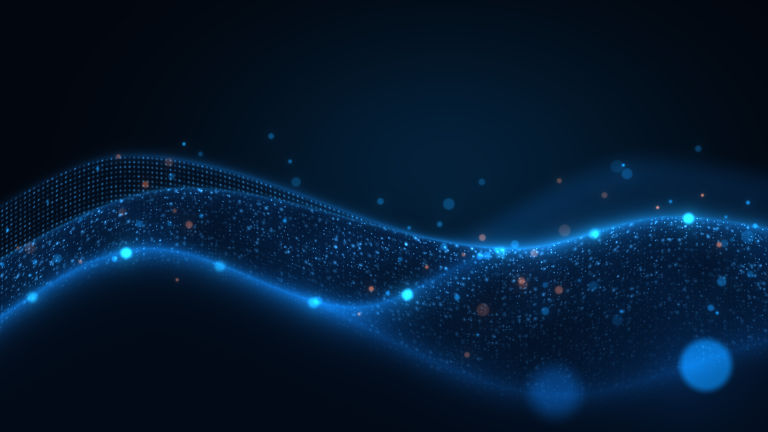
This background is drawn by a Shadertoy shader. Its source:

```glsl
// Glowing particle waves in deep blue: smoothstep ridges bound layered sheets,
// hashed cell grids supply fine sparkles, and loops scatter bokeh lights.
// Distances are in canvas heights, with the origin at the lower left.

vec2 hash22(vec2 p) {
    vec3 q = fract(p.xyx * vec3(.1031, .1030, .0973));
    q += dot(q, q.yzx + 33.33);
    return fract((q.xx + q.yz) * q.zy);
}

float gradientNoise(vec2 p) {
    vec2 i = floor(p), f = p - i, u = f * f * (3. - 2. * f), e = vec2(1, 0);
    float a = dot(hash22(i) * 2. - 1., f);
    float b = dot(hash22(i + e) * 2. - 1., f - e);
    float c = dot(hash22(i + e.yx) * 2. - 1., f - e.yx);
    float d = dot(hash22(i + 1.) * 2. - 1., f - 1.);
    return mix(mix(a, b, u.x), mix(c, d, u.x), u.y);
}

// Ridge heights
float backRidge(float x) {
    return .409 + .232 * smoothstep(-.3, .3, x) - .224 * smoothstep(.3, 1.2, x);
}
float rightSwell(float x) {
    return .075 * smoothstep(1.19, 1.56, x) - .078 * smoothstep(1.56, 2.1, x);
}
float mainRidge(float x) {
    return .247 + .318 * smoothstep(-.4, .428, x)
         - .141 * smoothstep(.428, 1.19, x) + rightSwell(x);
}
float frontRise(float x) { return .104 + .32 * smoothstep(-.35, .347, x); }
float frontRidge(float x) {
    return frontRise(x) - .135 * smoothstep(.347, .822, x)
         + .135 * smoothstep(.822, 1.2, x) + rightSwell(x);
}
float lowerEdge(float x) {
    return frontRise(x) - .339 * smoothstep(.347, 1.3, x) + .14 * smoothstep(1.3, 1.9, x);
}

// One soft random dot per cell
float sparkle(vec2 q, float cells) {
    vec2 id = floor(q * cells), f = fract(q * cells);
    vec2 h = hash22(id + cells), k = hash22(id + 71.3);
    vec2 d = f - .25 - .5 * h;
    return exp(-dot(d, d) * 22.) * pow(k.x, 4.);
}

float disc(vec2 d, float radius, float blur) {
    return 1. - smoothstep(radius - blur, radius + blur, length(d));
}

void mainImage(out vec4 fragColor, in vec2 fragCoord) {
    vec2 p = fragCoord / iResolution.y;
    float x = p.x;
    float mainY = mainRidge(x);
    float mainDepth = mainY - p.y;
    float backDepth = backRidge(x) - p.y;
    float frontDepth = frontRidge(x) - p.y;
    float lowerDepth = lowerEdge(x) - p.y;
    float right = smoothstep(.95, 1.3, x);

    // Night backdrop with a dim central glow
    vec2 g = (p - vec2(1.03, .62)) / vec2(.53, .34);
    vec3 col = vec3(.006, .022, .052) + vec3(.008, .10, .165) * exp(-dot(g, g));

    // Distant blurred swell on the right
    float farDepth = .4 + .22 * smoothstep(.9, 1.5, x) - .05 * smoothstep(1.5, 1.9, x) - p.y;
    col += vec3(.012, .085, .16) * smoothstep(-.05, .04, farDepth) * exp(-max(farDepth, 0.) / .13);

    // Back sheet woven from rows of dots
    float backFade = 1. - smoothstep(.75, 1.2, x);
    float back = smoothstep(-.002, .004, backDepth);
    col = mix(col, vec3(.008, .05, .11), back * .75);
    vec2 weave = vec2(x * 95., backDepth * 92.);
    vec2 dotPos = fract(weave) - .5;
    float twinkle = .25 + .75 * hash22(floor(weave)).x;
    col += vec3(.13, .38, .56) * exp(-dot(dotPos, dotPos) * 18.) * twinkle * back * backFade;
    col += vec3(.03, .17, .30) * exp(-abs(backDepth) / .009) * (.3 + .7 * smoothstep(.1, .5, x));

    // Main sheet: lit near its crest, dark below its lower edge
    float sheet = smoothstep(-.003, .004, mainDepth);
    col = mix(col, vec3(.008, .05, .115), sheet * .95);
    float cloud = .75 + .8 * gradientNoise(p * vec2(7, 11));
    col += vec3(.012, .095, .185) * sheet * exp(-max(mainDepth, 0.) / .14) * cloud;
    float below = smoothstep(-.02, .06, lowerDepth);
    col = mix(col, vec3(.008, .038, .088), below * .9);

    // Fine sparkles that follow the sheet
    float grains = 0.;
    for (float i = 0.; i < 3.; i++)
        grains += sparkle(vec2(x + i * 3.7, mainDepth + 1.), 125. / (1. + .65 * i));
    float cover = sheet * (1. - below) * exp(-max(mainDepth, 0.) / .17);
    col += vec3(.28, .67, .95) * grains * cover * cloud * 1.1;

    // Crest lights
    float crestWidth = mix(.005, .018, right);
    float crest = exp(-abs(mainDepth) / crestWidth);
    float hot = exp(-pow((x - 1.32) / .16, 2.));
    col += vec3(.05, .27, .42) * crest * (.55 + .6 * right * (1. - .35 * smoothstep(1.4, 1.7, x)) + .5 * hot);
    float frontWidth = frontDepth > 0. ? .035 : .014;
    float frontFade = 1. - .65 * smoothstep(.78, 1.15, x);
    frontFade *= 1. - smoothstep(1.1, 1.25, x);
    col += vec3(.035, .31, .55) * exp(-abs(frontDepth) / frontWidth) * frontFade;
    float lowerFade = smoothstep(.5, .8, x) * (1. - .4 * right);
    col += vec3(.012, .13, .25) * exp(-abs(lowerDepth) / .04) * lowerFade;

    // Scattered bokeh, cool with some warm lights
    for (float i = 0.; i < 85.; i++) {
        vec2 h = hash22(vec2(i, 7.3)), k = hash22(vec2(i, 41.7)), s = hash22(vec2(i, 93.1));
        vec2 c = vec2(h.x * 1.8, 0.);
        c.y = mainRidge(c.x) - .03 + .24 * (h.y + k.x - 1.);
        float radius = mix(.003, .015, s.x * s.x);
        vec3 tint = s.y > .76 ? vec3(.75, .36, .20) : vec3(.07, .48, .75);
        float power = mix(1., .3, s.x) * (.35 + .65 * k.y);
        float d = length(p - c);
        col += tint * power * (disc(p - c, radius, .003) + .3 * exp(-d / (radius * 1.3)));
    }

    // Bright beads spaced along the front ridge
    for (float i = 0.; i < 8.; i++) {
        float bx = .075 + .217 * i;
        vec2 d = p - vec2(bx, frontRidge(bx) - .004);
        float power = .6 + .4 * cos(i * 2.1 - 2.);
        col += vec3(.12, .62, .72) * power * (disc(d, .012, .006) + .45 * exp(-length(d) / .016));
    }

    // Large foreground lens discs
    col += vec3(.015, .29, .48) * disc(p - vec2(1.634, .155), .060, .012);
    col += vec3(.01, .13, .25) * disc(p - vec2(1.285, .093), .058, .028);
    col += vec3(.008, .08, .16) * exp(-length(p - vec2(1.6, .15)) / .13);

    fragColor = vec4(min(col, 1.), 1.);
}
```
